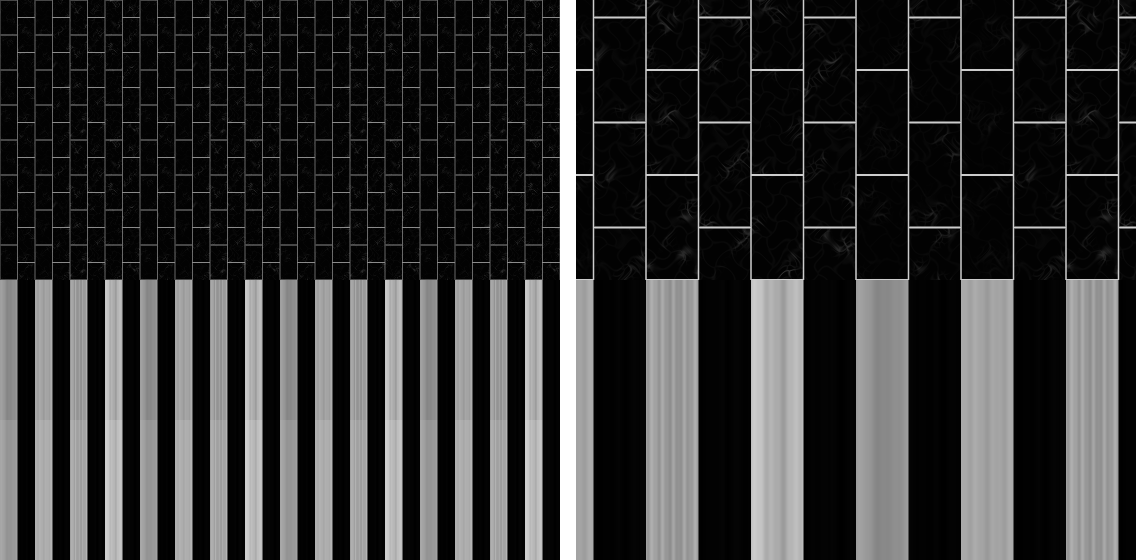
Left: the whole. Right: its middle third, enlarged.
Write a WebGL 1 fragment shader that draws this pattern.

```glsl
precision highp float;
// Staggered black marble bricks with hairline joints above streaked grey and black stripes.

uniform vec2 u_resolution;

const float COLUMNS = 32.0;        // brick columns across the canvas
const float BRICK_ROWS = 16.0;     // brick heights in the full canvas height
const vec2 TILE_BRICKS = vec2(8.0, 4.0); // bricks before the marble repeats
const float WALL_BASE = 0.5;       // height where bricks meet stripes
const float SEAM = 0.25;           // height where the stripe finish changes
const vec2 JOINT_WIDTH = vec2(0.0009, 0.0012); // vertical, horizontal
const float JOINT_GREY = 0.80;
const float MARBLE_BASE = 0.008;
const float VEIN_GAIN = 0.10;
const float CLOUD_GAIN = 0.055;
const vec4 STRIPE_TONE = vec4(0.585, 0.66, 0.63, 0.725);
const vec4 BROAD_STREAK = vec4(0.045, 0.015, 0.025, 0.060);
const vec4 FINE_STREAK = vec4(0.014, 0.020, 0.038, 0.030);
const vec4 FINE_FREQUENCY = vec4(2.0, 3.0, 5.0, 3.0);
const float TAU = 6.2831853;

vec2 hash2(vec2 p) {
  vec2 q = vec2(dot(p, vec2(127.1, 311.7)), dot(p, vec2(269.5, 183.3)));
  return fract(sin(q) * 4375.85);
}

// Component of v chosen by an index from 0 to 3
float pick(vec4 v, float index) {
  return dot(v, vec4(equal(vec4(0.0, 1.0, 2.0, 3.0), vec4(index))));
}

// Fraction of a pixel covered by a line at the given distance
float lineCoverage(float dist, float width, float px) {
  return clamp(0.5 * (width + px) - dist, 0.0, min(px, width)) / px;
}

// Gap between the two nearest cell centres: zero along cell borders
float cellBorder(vec2 p) {
  vec2 cell = floor(p);
  float nearest = 8.0;
  float second = 8.0;
  for (int j = -1; j <= 1; j++) {
    for (int i = -1; i <= 1; i++) {
      vec2 c = cell + vec2(float(i), float(j));
      float d = length(c + hash2(c) - p);
      second = min(second, max(nearest, d));
      nearest = min(nearest, d);
    }
  }
  return second - nearest;
}

// Soft patches from layered sines
float clouds(vec2 p) {
  float s = sin(p.x * 2.1 + 1.7 * sin(p.y * 1.6));
  s += sin(p.y * 2.7 + 1.3 * sin(p.x * 2.3));
  s += 0.6 * sin(p.x * 5.3 - p.y * 4.1);
  return smoothstep(0.2, 2.2, s);
}

float marble(vec2 local, vec2 brick) {
  vec2 seed = hash2(brick + 3.0);
  vec2 p = local * 2.6 + floor(seed * 40.0);
  vec2 warped = p + 0.22 * sin(p.yx * 4.3 + seed * TAU);
  float patches = clouds(p * 0.8 + seed * 9.0);
  float vein = 1.0 - smoothstep(0.0, 0.16, cellBorder(warped));
  float grain = 1.0 - smoothstep(0.0, 0.35, cellBorder(warped * 2.7 + 7.0));
  float columnGain = 0.35 + 0.9 * hash2(vec2(brick.x, 21.0)).x;
  return MARBLE_BASE + columnGain * (VEIN_GAIN * vein * (0.25 + 0.75 * patches)
    + CLOUD_GAIN * patches * grain);
}

float brickWall(vec2 uv, vec2 px) {
  float column = floor(uv.x * COLUMNS);
  float stagger = 0.5 * mod(column, 2.0);
  vec2 grid = vec2(uv.x * COLUMNS, uv.y * BRICK_ROWS + stagger);
  vec2 id = floor(grid);
  vec2 local = grid - id;
  vec2 brick = id - TILE_BRICKS * floor(id / TILE_BRICKS);
  float shade = marble(local * vec2(1.0, COLUMNS / BRICK_ROWS), brick);

  // Joints centred on the brick borders
  vec2 border = (0.5 - abs(local - 0.5)) / vec2(COLUMNS, BRICK_ROWS);
  float joint = max(lineCoverage(border.x, JOINT_WIDTH.x, px.x),
                    lineCoverage(border.y, JOINT_WIDTH.y, px.y));
  return mix(shade, JOINT_GREY, joint);
}

float stripes(vec2 uv, vec2 px) {
  float pairs = 0.5 * COLUMNS;
  float x = uv.x * pairs + 0.25;
  float pair = floor(x);
  float kind = pair - 4.0 * floor(pair / 4.0);
  float across = (x - pair - 0.25) * 2.0;
  float upper = clamp((uv.y - SEAM) / px.y + 0.5, 0.0, 1.0);

  // Lengthwise streaks, stronger above the seam
  float f = pick(FINE_FREQUENCY, kind);
  float fine = sin(across * TAU * f + kind * 1.9)
    + 0.6 * sin(across * TAU * (f * 1.7 + 1.0) + kind * 4.1);
  float streak = pick(BROAD_STREAK, kind) * cos((across - 0.06) * TAU)
    + pick(FINE_STREAK, kind) * fine;
  float light = pick(STRIPE_TONE, kind) + mix(0.025, -0.015, upper)
    + streak * mix(0.75, 1.0, upper);
  float dark = 0.008 + 0.008 * sin(across * 17.0 + kind) * sin(across * 5.0);

  float edge = 0.25 - abs(x - pair - 0.5);
  return mix(dark, light, clamp(edge / (px.x * pairs) + 0.5, 0.0, 1.0));
}

void main() {
  vec2 px = 1.0 / u_resolution;
  vec2 uv = gl_FragCoord.xy * px;
  float wall = clamp((uv.y - WALL_BASE) / px.y + 0.5, 0.0, 1.0);
  float grey = mix(stripes(uv, px), brickWall(uv, px), wall);
  gl_FragColor = vec4(vec3(grey), 1.0);
}
```
